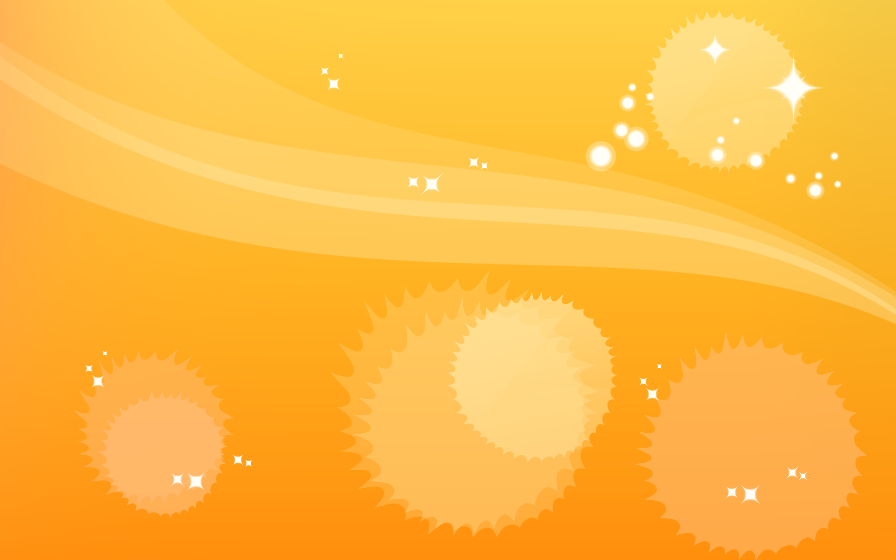
Give the GLSL for this background, as a Shadertoy shader.

```glsl
#define TOP_COLOR vec3(1.0, 0.82, 0.28)
#define MID_COLOR vec3(1.0, 0.70, 0.13)
#define LOW_COLOR vec3(1.0, 0.56, 0.05)
#define SIDE_COLOR vec3(1.0, 0.62, 0.28)
#define CREAM vec3(1.0, 0.91, 0.65)
#define PEACH vec3(1.0, 0.75, 0.50)
#define TOOTH_LEAN 0.35
#define TOOTH_CURVE 2.6
#define TAU 6.2831853

float edgeWidth;

float cover(float d) { return smoothstep(-edgeWidth, edgeWidth, d); }

float hash(float n) { return fract(sin(n * 12.99) * 437.58); }

// Smooth quartic through five evenly spaced heights
float curve(float x, float a, float b, float c, float d, float e) {
    float t = x / 0.4;
    float u = t - 1.0, v = t - 2.0, w = t - 3.0, z = t - 4.0;
    return a * u * v * w * z / 24.0 - b * t * v * w * z / 6.0
         + c * t * u * w * z / 4.0 - d * t * u * v * z / 6.0
         + e * t * u * v * w / 24.0;
}

// Disc with curved, uneven teeth; tallest towards the upper left
float spikyDisc(vec2 p, float radius, float teeth, float height, float seed) {
    float dist = length(p);
    float angle = atan(p.y, p.x);
    float t = (angle + 0.04 * sin(5.0 * angle + seed)) / TAU * teeth;
    t += TOOTH_LEAN * (dist / radius - 1.0) * 4.0;
    float id = mod(floor(t + 0.5), teeth);
    float tooth = pow(abs(2.0 * fract(t) - 1.0), TOOTH_CURVE);
    float size = (0.45 + 0.55 * hash(id + seed)) * (0.75 + 0.25 * cos(angle - 2.3));
    float wobble = 1.0 + 0.02 * sin(3.0 * angle + seed);
    return cover(radius * (wobble + height * size * tooth) - dist);
}

// Paler disc with a diagonal sheen and a curved lower fold
void glossyDisc(inout vec3 color, vec2 p, float radius, float seed) {
    float mask = spikyDisc(p, radius, 46.0, 0.14, seed);
    vec2 q = p / radius;
    float fade = mix(0.42, 0.64, smoothstep(-1.0, 0.9, q.y - 0.3 * q.x));
    color = mix(color, CREAM, mask * fade);
    float diagonal = cover((q.y - 1.2 * q.x - 0.35 + 0.15 * q.x * q.x) * radius);
    float fold = cover((-0.2 - 0.25 * q.x * q.x + 0.3 * q.x - q.y) * radius);
    color = mix(color, CREAM, mask * (0.13 * diagonal + 0.10 * fold));
}

// Concave four-pointed glint
float star(vec2 p, float reach) {
    vec2 q = abs(p) / reach;
    float rays = smoothstep(0.0, 0.3, 1.0 - sqrt(q.x) - sqrt(q.y));
    return min(1.0, rays + 0.9 * exp(-22.0 * dot(q, q)));
}

vec2 diagonalAxes(vec2 p) { return vec2(p.x + p.y, p.y - p.x) * 0.7071; }

// Group of seven glints: offset and reach
float sparkleGroup(vec2 p) {
    vec3 glints[7] = vec3[7](
        vec3(0.0, 0.0, 0.024), vec3(-0.016, 0.023, 0.015), vec3(0.0125, 0.05, 0.010),
        vec3(0.175, -0.179, 0.032), vec3(0.142, -0.175, 0.022),
        vec3(0.25, -0.14, 0.020), vec3(0.269, -0.146, 0.014));
    float light = 0.0;
    for (int i = 0; i < 7; i++)
        light = max(light, star(diagonalAxes(p - glints[i].xy), glints[i].z));
    return light;
}

// Bright cores with soft, ringed haloes: centre and radius
float lightOrbs(vec2 p) {
    vec3 orbs[15] = vec3[15](
        vec3(1.073, 0.721, 0.027), vec3(1.136, 0.752, 0.022), vec3(1.110, 0.767, 0.016),
        vec3(1.121, 0.816, 0.015), vec3(1.129, 0.844, 0.008), vec3(1.161, 0.827, 0.008),
        vec3(1.281, 0.723, 0.016), vec3(1.287, 0.750, 0.008), vec3(1.315, 0.784, 0.007),
        vec3(1.350, 0.713, 0.016), vec3(1.412, 0.681, 0.010), vec3(1.456, 0.660, 0.016),
        vec3(1.462, 0.686, 0.008), vec3(1.496, 0.671, 0.007), vec3(1.490, 0.721, 0.008));
    float light = 0.0;
    for (int i = 0; i < 15; i++) {
        float d = length(p - orbs[i].xy), r = orbs[i].z;
        float orb = 0.3 * cover(r - d) + 0.25 * cover(0.75 * r - d);
        light = max(light, orb + smoothstep(0.75 * r, 0.3 * r, d));
    }
    return min(light, 1.0);
}

void mainImage(out vec4 fragColor, in vec2 fragCoord) {
    vec2 p = fragCoord / iResolution.y;
    p.x *= 1.6 * iResolution.y / iResolution.x;
    edgeWidth = 0.8 / iResolution.y;

    // Warm backdrop
    vec3 color = mix(LOW_COLOR, MID_COLOR, min(p.y * 2.0, 1.0));
    color = mix(color, TOP_COLOR, max(p.y * 2.0 - 1.0, 0.0));
    color = mix(color, SIDE_COLOR, 0.75 * exp(-6.0 * p.x) * smoothstep(-0.2, 0.9, p.y));
    color *= 1.0 - 0.04 * smoothstep(1.3, 1.6, p.x) * p.y;

    // Flowing ribbons, from top to bottom
    float veil = cover(curve(p.x, 1.446, 0.908, 0.752, 0.667, 0.479) - p.y);
    float upper = cover(curve(p.x, 0.925, 0.760, 0.702, 0.638, 0.469) - p.y);
    float crest = cover(curve(p.x, 0.900, 0.698, 0.638, 0.604, 0.448) - p.y);
    float lower = cover(curve(p.x, 0.858, 0.673, 0.610, 0.579, 0.4375) - p.y);
    float base = cover(curve(p.x, 0.708, 0.573, 0.531, 0.515, 0.421) - p.y);
    float ribbon = 0.20 * (veil - upper) + 0.44 * (upper - crest)
                 + 0.65 * (crest - lower) + 0.36 * (lower - base);
    color = mix(color, CREAM, ribbon * mix(0.65, 1.0, smoothstep(0.0, 0.4, p.x)));

    // Spiky discs
    color = mix(color, CREAM, 0.25 * spikyDisc(p - vec2(0.83, 0.275), 0.208, 34.0, 0.24, 1.0));
    color = mix(color, CREAM, 0.29 * spikyDisc(p - vec2(0.855, 0.245), 0.190, 36.0, 0.20, 4.0));
    color = mix(color, PEACH, 0.45 * spikyDisc(p - vec2(0.275, 0.235), 0.122, 32.0, 0.28, 2.0));
    color = mix(color, PEACH, 0.60 * spikyDisc(p - vec2(0.293, 0.188), 0.103, 38.0, 0.18, 6.0));
    color = mix(color, PEACH, 0.52 * spikyDisc(p - vec2(1.345, 0.195), 0.182, 38.0, 0.20, 3.0));
    glossyDisc(color, p - vec2(0.955, 0.325), 0.140, 5.0);
    glossyDisc(color, p - vec2(1.295, 0.835), 0.133, 8.0);

    // Glints and orbs
    float light = lightOrbs(p);
    light = max(light, sparkleGroup(p - vec2(0.596, 0.850)));
    light = max(light, sparkleGroup(p - vec2(0.175, 0.319)));
    light = max(light, sparkleGroup(p - vec2(1.165, 0.296)));
    vec2 big = p - vec2(1.417, 0.843), small = p - vec2(1.277, 0.911);
    light = max(light, max(star(big, 0.075), star(diagonalAxes(big), 0.045)));
    light = max(light, max(star(small, 0.042), star(diagonalAxes(small), 0.020)));
    fragColor = vec4(mix(color, vec3(1.0, 1.0, 0.97), light), 1.0);
}
```
